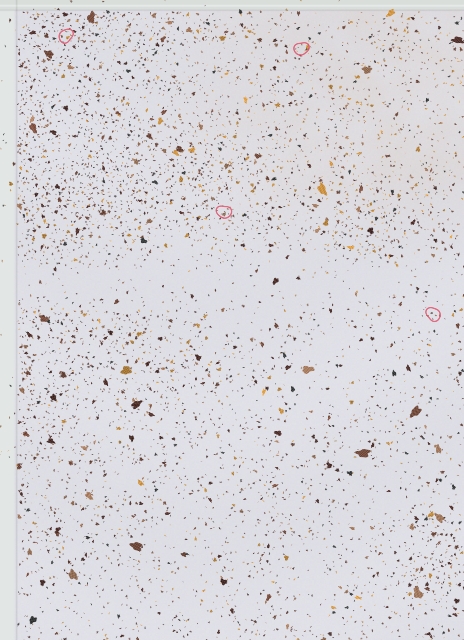
This texture is drawn by a Shadertoy shader. Its source:

```glsl
vec3 hash3(vec2 p) {
    vec3 q = fract(p.xyx * vec3(0.1031, 0.1030, 0.0973));
    q += dot(q, q.yxz + 33.33);
    return fract((q.xxy + q.yzz) * q.zyx);
}

float clump(vec2 p, vec2 centre, vec2 size) {
    vec2 d = (p - centre) / size;
    return exp(-dot(d, d));
}

float patchiness(vec2 p) {
    float a = sin(p.x * 31.0 + 2.0 * sin(p.y * 23.0)) * sin(p.y * 37.0 + 2.0 * sin(p.x * 19.0));
    float b = sin(p.x * 83.0 + 3.0 * sin(p.y * 47.0)) * sin(p.y * 71.0 + 2.0 * sin(p.x * 59.0));
    return 0.6 * a + 0.4 * b;
}

// How thickly the debris lies at a point of the sheet
float debrisDensity(vec2 p) {
    float d = 0.25 + 0.13 * smoothstep(0.55, 0.65, p.y);
    d += 0.40 * exp(-9.0 * max(p.x - 0.03, 0.0)) * smoothstep(0.08, 0.30, p.y);
    d += 0.50 * clump(p, vec2(0.17, 0.71), vec2(0.11, 0.08));
    d += 0.30 * clump(p, vec2(0.18, 0.96), vec2(0.16, 0.03));
    d += 0.35 * clump(p, vec2(0.35, 0.71), vec2(0.05, 0.07));
    d += 0.35 * clump(p, vec2(0.58, 0.66), vec2(0.06, 0.06));
    d += 0.25 * clump(p, vec2(0.17, 0.44), vec2(0.17, 0.08));
    d += 0.50 * clump(p, vec2(0.68, 0.13), vec2(0.05, 0.06));
    d += 0.20 * clump(p, vec2(0.42, 0.17), vec2(0.04, 0.05));
    d *= 1.0 + 0.5 * patchiness(p);
    d *= 1.0 - 0.78 * clump(p, vec2(0.2, 0.56), vec2(0.9, 0.035));
    float onSheet = step(0.028, p.x) * step(p.y, 0.982);
    return d * mix(0.06, 1.0, onSheet);
}

vec3 grainColour(float pick, float shade, vec2 p) {
    float warmth = 0.14 * smoothstep(0.1, 0.5, p.x) * smoothstep(0.4, 0.8, p.y);
    pick += warmth;
    vec3 c = vec3(0.28, 0.16, 0.14);
    c = mix(c, vec3(0.20, 0.21, 0.21), step(0.34, pick));
    c = mix(c, vec3(0.43, 0.27, 0.21), step(0.45, pick));
    c = mix(c, vec3(0.60, 0.44, 0.33), step(0.68, pick));
    c = mix(c, vec3(0.75, 0.53, 0.22), step(0.85, pick));
    return c * (0.85 + 0.35 * shade);
}

// One layer of jagged grains scattered over a jittered grid
vec3 scatter(vec3 col, vec2 p, float cell, vec2 radii, float amount, float opacity, float seed) {
    float soft = max(0.0012, 0.6 / iResolution.y);
    vec2 home = floor(p / cell);
    for (int j = -1; j <= 1; j++)
    for (int i = -1; i <= 1; i++) {
        vec2 id = home + vec2(i, j);
        vec3 place = hash3(id + seed);
        vec3 look = hash3(id + seed + 171.3);
        vec2 centre = (id + place.xy) * cell;
        if (place.z > amount * debrisDensity(centre)) continue;

        float turn = 6.2832 * look.x;
        vec2 d = mat2(cos(turn), sin(turn), -sin(turn), cos(turn)) * (p - centre);
        d *= vec2(0.85, 1.0 + 0.7 * look.y);
        float angle = atan(d.y, d.x + 1e-6);
        float jag = 1.0 + 0.17 * sin(3.0 * angle + 40.0 * look.z) + 0.12 * sin(5.0 * angle + 70.0 * look.y);
        float size = fract(look.x * 17.0 + look.z * 5.0);
        float radius = mix(radii.x, radii.y, size * size);
        float cover = 1.0 - smoothstep(-soft, soft, length(d) - radius * jag);

        float mottle = 0.07 * sin(d.x * 1900.0 + turn) * sin(d.y * 1700.0);
        col = mix(col, grainColour(look.z, look.y, centre) + mottle, cover * opacity);
    }
    return col;
}

void mainImage(out vec4 fragColor, in vec2 fragCoord) {
    vec2 p = fragCoord / iResolution.y;

    // Paper with faint warm stains
    vec3 col = vec3(0.873, 0.874, 0.902) + 0.006 * sin(p.y * 17.0 + 2.0 * sin(p.x * 5.0));
    float stain = smoothstep(0.56, 0.8, p.y) * smoothstep(0.15, 0.6, p.x);
    stain *= 0.55 + 0.3 * patchiness(p * 0.6);
    col = mix(col, vec3(0.86, 0.83, 0.82), stain);
    col += 0.012 * (hash3(floor(p * 512.0)) - 0.5);

    // Plastic sleeve along the left and top
    col = mix(col, vec3(0.885, 0.90, 0.895), 1.0 - smoothstep(0.021, 0.024, p.x));
    col = mix(col, vec3(0.85, 0.87, 0.86), smoothstep(0.983, 0.986, p.y));
    col -= 0.07 * (1.0 - smoothstep(0.0, 0.0025, abs(p.x - 0.026)));
    col -= 0.06 * (1.0 - smoothstep(0.0, 0.0025, abs(p.y - 0.984)));
    col += 0.05 * (1.0 - smoothstep(0.0, 0.003, abs(p.y - 0.991)));

    // Dust, crumbs and flakes
    col = scatter(col, p, 0.0075, vec2(0.0006, 0.0015), 1.0, 0.75, 11.0);
    col = scatter(col, p, 0.0120, vec2(0.0012, 0.0027), 0.75, 0.9, 57.0);
    col = scatter(col, p, 0.0280, vec2(0.0025, 0.0048), 0.6, 0.95, 93.0);
    col = scatter(col, p, 0.0700, vec2(0.0046, 0.0100), 0.5, 0.95, 139.0);

    // Red pen loops
    vec2 loops[4] = vec2[4](vec2(0.103, 0.944), vec2(0.471, 0.924), vec2(0.350, 0.669), vec2(0.677, 0.509));
    for (int i = 0; i < 4; i++) {
        vec2 d = p - loops[i];
        float angle = atan(d.y, d.x);
        float ring = abs(length(d) - 0.0105 - 0.0015 * sin(2.0 * angle + float(i)) - 0.0007 * sin(3.0 * angle));
        col = mix(col, vec3(0.88, 0.30, 0.40), 0.8 * (1.0 - smoothstep(0.0003, 0.0019, ring)));
    }
    fragColor = vec4(col, 1.0);
}
```
